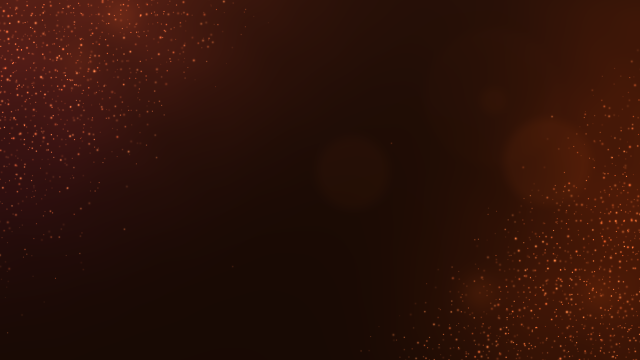
Write a Shadertoy shader that draws this background.

```glsl
// Draws warm ember dust drifting in two corners of a dark brown haze with faint bokeh.
#define BASE_COLOR vec3(0.092, 0.037, 0.014)
#define TOP_TINT vec3(0.040, 0.018, 0.010)
#define ROSE_GLOW vec3(0.205, 0.068, 0.052)
#define PLUM_GLOW vec3(0.065, 0.010, 0.040)
#define AMBER_GLOW vec3(0.185, 0.056, 0.010)
#define BOKEH_COLOR vec3(0.055, 0.024, 0.006)
#define EMBER_COLOR vec3(1.00, 0.58, 0.32)
#define EMBER_GAIN 0.85
#define DUST_LAYERS 4
#define HAZE_AMOUNT 0.22

vec3 hash3(vec2 cell) {
    vec3 q = fract(vec3(cell.xyx) * vec3(0.1031, 0.1030, 0.0973));
    q += dot(q, q.yxz + 33.33);
    return fract((q.xxy + q.yzz) * q.zyx);
}

// Gradient noise, roughly -0.7 to 0.7
float cornerSlope(vec2 cell, vec2 offset) {
    float angle = 6.2832 * hash3(cell).x;
    return dot(vec2(cos(angle), sin(angle)), offset);
}

float gradientNoise(vec2 p) {
    vec2 i = floor(p), f = fract(p);
    vec2 u = f * f * f * (f * (f * 6.0 - 15.0) + 10.0);
    vec2 e = vec2(1.0, 0.0);
    return mix(mix(cornerSlope(i, f), cornerSlope(i + e, f - e), u.x),
               mix(cornerSlope(i + e.yx, f - e.yx), cornerSlope(i + e.xx, f - e.xx), u.x), u.y);
}

float glow(vec2 p, vec2 center, vec2 size) {
    vec2 d = (p - center) / size;
    return exp(-dot(d, d));
}

float disc(vec2 p, vec2 center, float radius, float blur) {
    return 1.0 - smoothstep(radius - blur, radius + blur, length(p - center));
}

// How thickly embers gather: two diagonal fronts, left and right
float dustDensity(vec2 p) {
    float left = smoothstep(0.04, -0.50, p.x - 0.09 - 0.72 * p.y);
    left *= mix(0.35, 1.0, smoothstep(0.0, 0.8, p.y));
    float right = smoothstep(-0.04, 0.42, p.x - 0.98 - 0.79 * p.y);
    right *= mix(1.0, 0.65, smoothstep(0.3, 0.9, p.y));
    return max(left, right);
}

// One jittered grid of embers, each fully inside its cell
vec3 emberLayer(vec2 p, float cells, float seed) {
    vec2 grid = p * cells + seed * 7.31;
    vec2 cell = floor(grid);
    vec3 place = hash3(cell + seed * 57.0);
    vec3 trait = hash3(cell + seed * 91.0 + 17.0);
    vec2 center = mix(vec2(0.2), vec2(0.8), place.xy);
    float density = dustDensity((cell + center - seed * 7.31) / cells);
    float radius = mix(0.0016, 0.0034, trait.x * trait.x);
    float d = length(grid - cell - center) / cells;
    float lit = step(place.z, 0.75 * density);
    float power = mix(0.18, 1.0, trait.y * trait.y) * mix(0.45, 1.0, density);
    vec3 tint = mix(EMBER_COLOR * vec3(0.85, 0.6, 0.5), EMBER_COLOR, trait.z);
    return tint * lit * power * exp(-d * d / (radius * radius));
}

void mainImage(out vec4 fragColor, in vec2 fragCoord) {
    // Height runs 0 to 1; width is scaled to a 16:9 frame
    vec2 p = fragCoord / iResolution.xy * vec2(16.0 / 9.0, 1.0);

    // Broad corner glows
    float rose = glow(p, vec2(0.20, 1.04), vec2(0.56, 0.42));
    float plum = glow(p, vec2(-0.05, 0.58), vec2(0.42, 0.36));
    float amber = glow(p, vec2(1.82, 0.50), vec2(0.40, 0.60));
    float lowAmber = glow(p, vec2(1.50, 0.12), vec2(0.34, 0.32));
    vec3 light = ROSE_GLOW * rose + PLUM_GLOW * plum;
    light += AMBER_GLOW * (amber + 0.42 * lowAmber);

    // Uneven haze inside the glows
    float haze = gradientNoise(p * 4.0 + 3.0) + 0.5 * gradientNoise(p * 9.0 + 11.0);
    vec3 color = BASE_COLOR + TOP_TINT * p.y * p.y + light * (1.0 + HAZE_AMOUNT * haze);

    // Faint bokeh discs
    float bokeh = 0.75 * disc(p, vec2(1.52, 0.55), 0.120, 0.022);
    bokeh += 0.55 * disc(p, vec2(0.98, 0.52), 0.100, 0.025);
    bokeh += 0.18 * disc(p, vec2(1.37, 0.73), 0.190, 0.020);
    bokeh += 0.40 * disc(p, vec2(1.37, 0.72), 0.035, 0.020);

    // Small warm spots behind the dust
    bokeh += 1.4 * glow(p, vec2(0.335, 0.955), vec2(0.050));
    bokeh += 1.0 * glow(p, vec2(0.220, 0.830), vec2(0.055));
    bokeh += 1.2 * glow(p, vec2(1.330, 0.190), vec2(0.050));
    bokeh += 0.9 * glow(p, vec2(1.665, 0.180), vec2(0.055));
    color += BOKEH_COLOR * bokeh;

    // Ember dust, from coarse to fine grids
    for (int i = 0; i < DUST_LAYERS; i++) {
        float layer = float(i);
        color += EMBER_GAIN * emberLayer(p, 24.0 + 7.0 * layer, layer + 1.0);
    }

    fragColor = vec4(clamp(color, 0.0, 1.0), 1.0);
}
```
